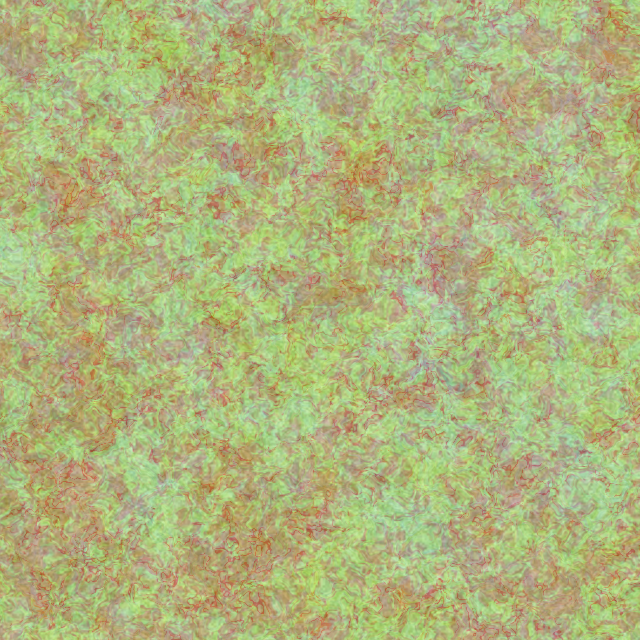
Write a WebGL 1 fragment shader that draws this texture.

```glsl
precision highp float;
uniform vec2 u_resolution;

float hash(vec2 p) {
  return fract(sin(dot(p, vec2(127.1, 311.7))) * 43758.5453);
}

// Value noise centred on zero
float noise(vec2 p) {
  vec2 i = floor(p);
  vec2 f = fract(p);
  f = f * f * (3.0 - 2.0 * f);
  float low = mix(hash(i), hash(i + vec2(1.0, 0.0)), f.x);
  float high = mix(hash(i + vec2(0.0, 1.0)), hash(i + vec2(1.0, 1.0)), f.x);
  return mix(low, high, f.y) - 0.5;
}

// Rotated octaves; a gain above one favours the fine grain
float fbm(vec2 p, float gain) {
  float sum = 0.0;
  float amplitude = 0.5;
  for (int i = 0; i < 6; i++) {
    sum += amplitude * noise(p);
    p = mat2(1.6, 1.2, -1.2, 1.6) * p + 17.3;
    amplitude *= gain;
  }
  return sum;
}

void main() {
  vec2 uv = gl_FragCoord.xy / min(u_resolution.x, u_resolution.y);

  // Small swirls break up the soft outlines
  vec2 swirl = vec2(noise(uv * 95.0), noise(uv * 95.0 + 31.0)) * 0.009;
  swirl += vec2(noise(uv * 28.0 + 7.0), noise(uv * 28.0 + 53.0)) * 0.02;
  vec2 p = uv + swirl;

  // Ragged fields: red to green, yellow to lilac, and brightness
  float cover = fbm(p * 8.0 + 3.1, 1.16);
  float tint = fbm(p * vec2(7.0, 6.0) + 41.7, 1.1);
  float shade = fbm(p * 12.0 + 73.9, 1.15);
  float grain = noise(uv * 270.0 + 9.4);
  float patches = smoothstep(-0.55, 0.55, cover) - 0.5;

  vec3 color = vec3(0.69, 0.733, 0.51);
  color += patches * vec3(-0.02, 0.22, 0.06);
  color += tint * vec3(0.0, 0.01, 0.16);
  color += shade * vec3(0.08, 0.04, 0.04);
  color += grain * vec3(0.10, 0.13, 0.12);

  // Short red rims around small grains, denser where the cover is worn
  float cells = noise(p * 125.0 + 5.0) + 0.35 * noise(uv * 240.0 + 61.0);
  float rim = 1.0 - smoothstep(0.03, 0.13, abs(cells + 0.08));
  float worn = smoothstep(-0.15, 0.45, noise(p * 45.0 + 57.0) + 0.5 * noise(p * 15.0) - 0.35 * cover);
  color += rim * worn * vec3(0.03, -0.19, -0.12);

  // Rare rust and teal stains with broken edges
  float rust = smoothstep(0.46, 0.62, noise(p * 24.0 + 83.0) + 0.2 * shade);
  float teal = smoothstep(0.50, 0.66, noise(p * vec2(21.0, 27.0) + 29.0) + 0.2 * tint);
  color = mix(color, vec3(0.73, 0.46, 0.15), 0.55 * rust);
  color = mix(color, vec3(0.36, 0.70, 0.50), 0.5 * teal);

  gl_FragColor = vec4(clamp(color, 0.0, 1.0), 1.0);
}
```
